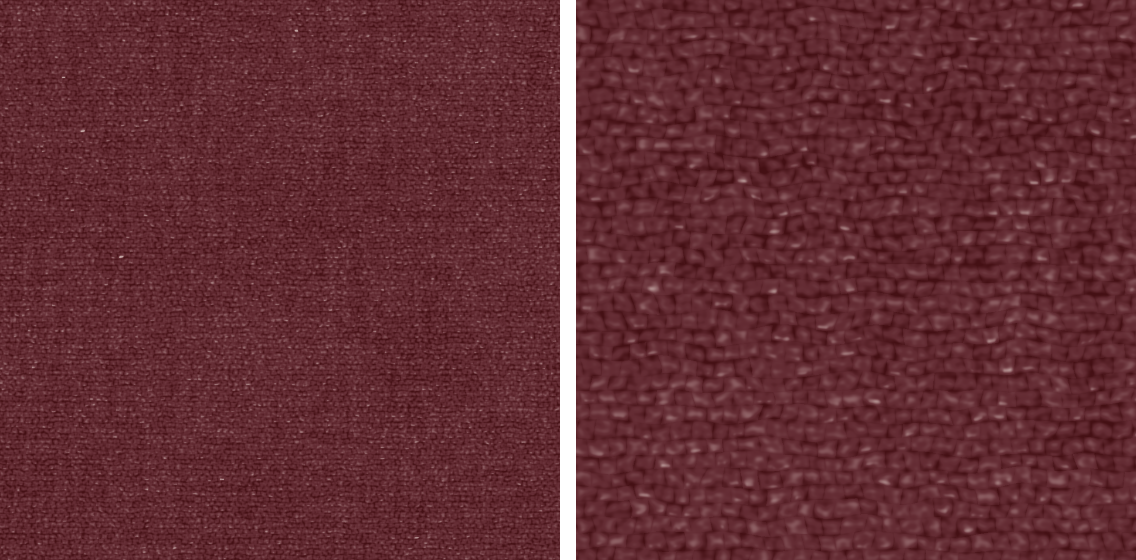
Left: the whole. Right: its middle third, enlarged.
Write a WebGL 1 fragment shader that draws this texture.

```glsl
precision highp float;
// Wine-red woven cloth: short horizontal floats laid in offset rows, bent by
// gradient noise, with dark gaps, fibre grain and thin pale glints.
// A single tone value is built up per sample and mapped to the colour ramp.

uniform vec2 u_resolution;

const vec2 THREADS = vec2(88.0, 106.0);       // floats across, rows up
const vec2 GRAIN_SCALE = vec2(165.0, 225.0);  // fibre grain, per canvas
const float WARP = 0.55;                      // bending of the rows, in cells
const float BASE_TONE = 0.39;
const float WEAVE_CONTRAST = 0.46;
const float DOME_MEAN = 0.53;
const float FLOAT_VARIATION = 0.28;
const float GRAIN_CONTRAST = 0.68;
const float SLUB_CONTRAST = 0.16;
const float CLOUD_CONTRAST = 0.10;
const float GLINT_STRENGTH = 1.0;
const float SPARK_CHANCE = 0.0012;

const vec3 SHADOW_WINE = vec3(0.30, 0.09, 0.11);
const vec3 MIDDLE_WINE = vec3(0.39, 0.17, 0.20);
const vec3 LIGHT_ROSE = vec3(0.52, 0.33, 0.35);
const vec3 GLINT_PALE = vec3(0.76, 0.65, 0.64);
const float MIDDLE_TONE = 0.41;

vec2 hash2(vec2 p) {
  vec3 h = fract(p.xyx * vec3(0.1031, 0.1030, 0.0973));
  h += dot(h, h.yzx + 33.33);
  return fract((h.xx + h.yz) * h.zy);
}

float cornerSlope(vec2 corner, vec2 offset) {
  float angle = 6.2832 * hash2(corner + 57.0).x;
  return dot(vec2(cos(angle), sin(angle)), offset);
}

// Gradient noise, about -0.7 to 0.7
float gradientNoise(vec2 p) {
  vec2 i = floor(p);
  vec2 f = p - i;
  vec2 u = f * f * f * (f * (f * 6.0 - 15.0) + 10.0);
  vec2 e = vec2(1.0, 0.0);
  float low = mix(cornerSlope(i, f), cornerSlope(i + e, f - e), u.x);
  float high = mix(cornerSlope(i + e.yx, f - e.yx),
                   cornerSlope(i + e.xx, f - e.xx), u.x);
  return mix(low, high, u.y);
}

// Tone of the cloth: 0 is shadow, 1 is light thread, above 1 is glint
float clothTone(vec2 uv) {
  // Bent grid with every other row shifted by half a float
  vec2 p = uv * THREADS;
  vec2 bend = vec2(gradientNoise(p * 0.43 + 11.0),
                   gradientNoise(p * 0.37 + 83.0));
  p += WARP * bend;
  float row = floor(p.y);
  p.x += 0.5 * mod(row, 2.0) + 0.25 * (hash2(vec2(row, 7.0)).x - 0.5);
  vec2 cell = floor(p);
  vec2 q = p - cell - 0.5;
  vec2 random = hash2(cell + 19.0);
  vec2 randomGlint = hash2(cell + 241.0);

  // Rounded float, falling into dark gaps on all sides
  vec2 s = 4.0 * q * q;
  float dome = (1.0 - s.x * s.x) * (1.0 - s.y);
  float tone = BASE_TONE + WEAVE_CONTRAST * (dome - DOME_MEAN);
  tone += FLOAT_VARIATION * (random.x - 0.5);

  // Fibre grain, uneven yarns and broad clouds
  float grain = gradientNoise(uv * GRAIN_SCALE + 31.0);
  tone += GRAIN_CONTRAST * grain;
  tone += SLUB_CONTRAST * gradientNoise(uv * vec2(6.0, 80.0) + 5.0);
  tone += SLUB_CONTRAST * gradientNoise(uv * vec2(70.0, 5.0) + 47.0);
  tone += CLOUD_CONTRAST * gradientNoise(uv * 4.0 + 3.0);

  // Thin glint on the lower lip of some floats, with rare sparks
  float lip = (q.y + 0.27 + 0.14 * (random.y - 0.5)) / 0.13;
  float along = abs(q.x + 0.3 * (randomGlint.y - 0.5));
  float glint = exp(-lip * lip) * (1.0 - smoothstep(0.15, 0.38, along));
  float shine = pow(randomGlint.x, 4.0) * (0.6 + 0.9 * grain);
  shine += 1.5 * step(1.0 - SPARK_CHANCE, randomGlint.x);
  return tone + GLINT_STRENGTH * glint * shine;
}

vec3 clothColor(float tone) {
  vec3 color = mix(SHADOW_WINE, MIDDLE_WINE,
                   clamp(tone / MIDDLE_TONE, -0.35, 1.0));
  color = mix(color, LIGHT_ROSE, smoothstep(0.0, 1.0,
              0.5 * clamp((tone - MIDDLE_TONE) / (1.0 - MIDDLE_TONE), 0.0, 1.0)) * 2.0);
  return mix(color, GLINT_PALE, clamp(tone - 1.0, 0.0, 1.0));
}

void main() {
  // Four samples per pixel smooth the thread edges
  vec3 color = vec3(0.0);
  for (int j = 0; j < 2; j++) {
    for (int i = 0; i < 2; i++) {
      vec2 shift = 0.5 * vec2(float(i), float(j)) - 0.25;
      color += clothColor(clothTone((gl_FragCoord.xy + shift) / u_resolution));
    }
  }
  gl_FragColor = vec4(0.25 * color, 1.0);
}
```
